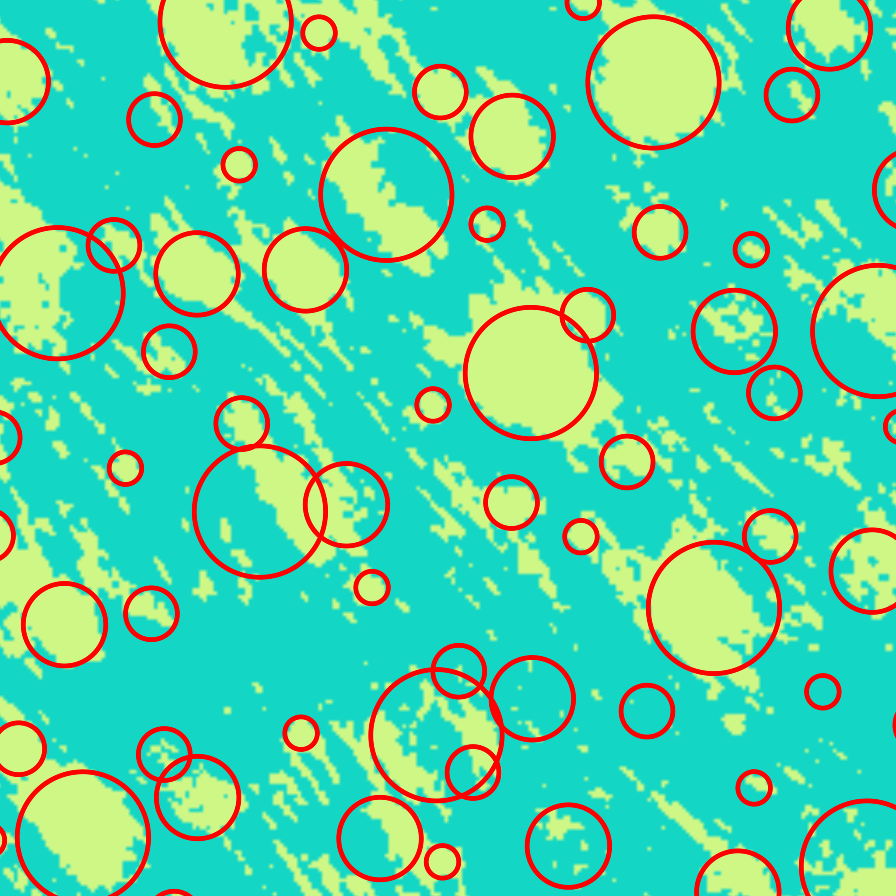
This pattern is drawn by a Shadertoy shader. Its source:

```glsl
// Red rings of four sizes around ragged yellow blobs on a streaked turquoise ground.

const vec3  GROUND = vec3(0.08, 0.84, 0.77);
const vec3  BLOB   = vec3(0.81, 0.97, 0.52);
const vec3  RING   = vec3(1.0, 0.0, 0.0);

const float MASK_CELLS    = 256.0;  // resolution of the two-tone mask
const float RING_DENSITY  = 7.5;    // rings along one side
const float RING_JITTER   = 0.66;   // spread of centres, in lattice cells
const float LATTICE_ANGLE = 0.42;
const float LARGE_RADIUS  = 0.0733;
const float SIZE_RATIO    = 0.628;  // radius from one size to the next
const float RING_WIDTH    = 0.0054;
const float STREAK_ANGLE  = -0.88;  // falls to the lower right
const float THRESHOLD     = 0.40;   // higher leaves less yellow

float hash(vec2 p) {
    vec3 q = fract(p.xyx * 0.1031);
    q += dot(q, q.yzx + 33.33);
    return fract((q.x + q.y) * q.z);
}

// Smooth value noise centred on zero
float noise(vec2 p) {
    vec2 i = floor(p), f = fract(p);
    f = f * f * (3.0 - 2.0 * f);
    float low  = mix(hash(i), hash(i + vec2(1, 0)), f.x);
    float high = mix(hash(i + vec2(0, 1)), hash(i + vec2(1, 1)), f.x);
    return mix(low, high, f.y) - 0.5;
}

mat2 rotation(float a) {
    float c = cos(a), s = sin(a);
    return mat2(c, s, -s, c);
}

// Centre (xy) and radius (z) of the ring in a lattice cell
vec3 ringAt(vec2 cell, mat2 lattice) {
    vec2 jitter = vec2(hash(cell + 51.3), hash(cell + 87.7)) - 0.5;
    vec2 centre = (cell + 0.5 + RING_JITTER * jitter) * lattice / RING_DENSITY;

    // Spread the large rings apart and vary the rest
    float k = mod(cell.x + 2.0 * cell.y, 6.0);
    float fold = min(k, 6.0 - k);
    float level = fold < 0.5 ? 0.0 : 4.0 - fold;
    if (level > 1.5 && hash(cell + 23.1) < 0.25) level -= 1.0;
    return vec3(centre, LARGE_RADIUS * pow(SIZE_RATIO, level));
}

// Distance to the nearest ring line (x) and blob strength (y)
vec2 rings(vec2 p) {
    mat2 lattice = rotation(LATTICE_ANGLE);
    mat2 grainAxes = rotation(-STREAK_ANGLE);
    vec2 home = floor(lattice * p * RING_DENSITY);
    vec2 result = vec2(1.0, 0.0);
    for (int j = -1; j <= 1; j++)
    for (int i = -1; i <= 1; i++) {
        vec3 ring = ringAt(home + vec2(i, j), lattice);
        vec2 d = p - ring.xy;
        result.x = min(result.x, abs(length(d) - ring.z));
        float q = length(grainAxes * d * vec2(0.85, 1.12)) / ring.z;
        float big = smoothstep(0.03, LARGE_RADIUS, ring.z);
        float core = 1.0 - smoothstep(0.3 + 0.3 * big, 1.35, q);
        result.y = max(result.y, core);
    }
    return result;
}

// Two-tone mask: 1 for yellow, 0 for ground
float mask(vec2 cell) {
    vec2 p = (cell + 0.5) / MASK_CELLS;
    float blob = rings(p).y;

    // Bent coordinates along and across the streaks
    vec2 s = rotation(-STREAK_ANGLE) * p;
    s.y += 0.07 * noise(p * 4.0 + 9.0);

    float patches = noise(s * vec2(9.0, 19.0) + 31.0);
    float streaks = noise(s * vec2(24.0, 95.0) + 70.0);
    float grain   = noise(p * 115.0 + 140.0);
    float field = patches * (0.8 + 0.8 * blob)
                + streaks * (1.05 - 0.6 * blob)
                + grain * 0.55 + blob * 0.68;
    return step(THRESHOLD, field);
}

// Mask blended between its four nearest cells
float softMask(vec2 p) {
    vec2 g = p * MASK_CELLS - 0.5;
    vec2 i = floor(g), f = fract(g);
    float low  = mix(mask(i), mask(i + vec2(1, 0)), f.x);
    float high = mix(mask(i + vec2(0, 1)), mask(i + vec2(1, 1)), f.x);
    return mix(low, high, f.y);
}

void mainImage(out vec4 fragColor, in vec2 fragCoord) {
    float pixel = 1.0 / min(iResolution.x, iResolution.y);
    vec2 p = fragCoord * pixel;

    vec3 color = mix(GROUND, BLOB, softMask(p));
    float edge = rings(p).x - 0.5 * RING_WIDTH;
    color = mix(color, RING, 1.0 - smoothstep(-0.5 * pixel, 0.5 * pixel, edge));
    fragColor = vec4(color, 1.0);
}
```
